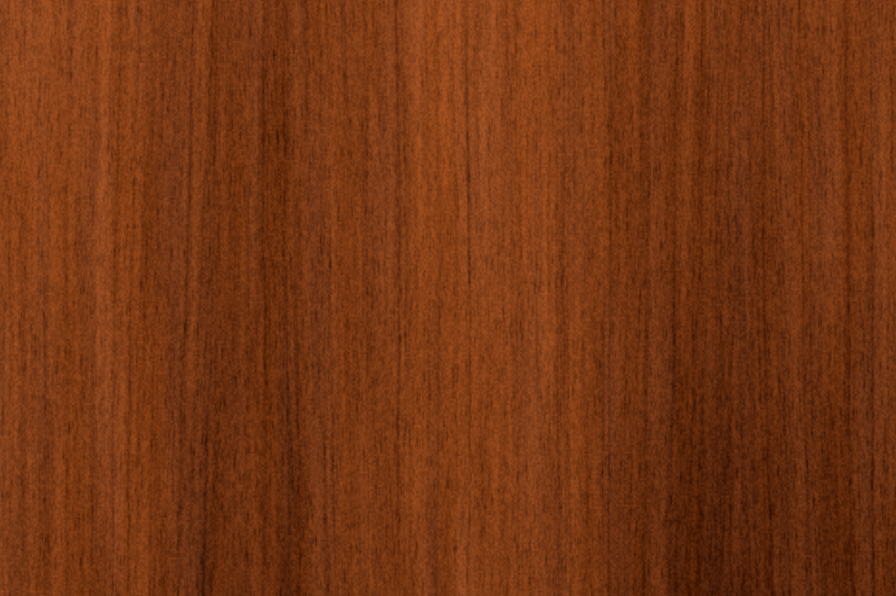
Reproduce this texture procedurally as a Shadertoy shader.

```glsl
// Reddish walnut veneer: vertical grain, two arched hearts, dark growth lines and short pores.

const vec3 DARK_BROWN = vec3(0.335, 0.138, 0.038);
const vec3 WARM_AMBER = vec3(0.560, 0.272, 0.108);
const vec3 DUSTY_SHEEN = vec3(0.006, 0.010, 0.018);

float hash(vec2 p) {
    vec3 q = fract(vec3(p.xyx) * 0.1031);
    q += dot(q, q.yzx + 33.33);
    return fract((q.x + q.y) * q.z);
}

// Smooth value noise, from -1 to 1
float softNoise(vec2 p) {
    vec2 cell = floor(p), f = fract(p);
    f = f * f * (3.0 - 2.0 * f);
    float low = mix(hash(cell), hash(cell + vec2(1, 0)), f.x);
    float high = mix(hash(cell + vec2(0, 1)), hash(cell + vec2(1, 1)), f.x);
    return 2.0 * mix(low, high, f.y) - 1.0;
}

float bell(float x, float center, float width) {
    float d = (x - center) / width;
    return exp(-d * d);
}

// One-dimensional cellular noise: irregular lines of varying strength
float growthLines(float x, float width, float seed) {
    float id = floor(x), ink = 0.0;
    for (int i = -1; i <= 1; i++) {
        float n = id + float(i);
        float center = n + 0.1 + 0.8 * hash(vec2(n, seed));
        float strength = hash(vec2(n, seed + 7.0));
        ink = max(ink, strength * bell(x, center, width));
    }
    return ink;
}

// Cellular noise in stretched cells: short vertical dashes
float pores(vec2 p, float seed) {
    vec2 cell = floor(p);
    float ink = 0.0;
    for (int j = -1; j <= 1; j++) {
        for (int i = -1; i <= 1; i++) {
            vec2 n = cell + vec2(i, j);
            vec2 center = n + vec2(hash(n + seed), hash(n + seed + 19.0));
            float strength = smoothstep(0.35, 1.0, hash(n + seed + 41.0));
            vec2 d = (p - center) / vec2(0.28, 0.42);
            ink = max(ink, strength * exp(-dot(d, d)));
        }
    }
    return ink;
}

// Layered sines that make the grain drift sideways
float sway(vec2 p) {
    return 0.004 * sin(2.3 * p.y + 5.0 * p.x)
         + 0.0015 * sin(7.1 * p.y + 17.0 * p.x + 1.3)
         + 0.0006 * sin(23.0 * p.y + 41.0 * p.x);
}

// Lines near a heart spread apart toward the bottom
float spread(vec2 p, float heart, float width) {
    return (p.x - heart) * 0.3 * (0.6 - p.y) * bell(p.x, heart, width);
}

// Narrow arches that close around a heart
float arches(vec2 p, float heart, float seed) {
    float r = length(vec2(p.x - heart, 0.012)) + 0.045 * p.y;
    r += 0.0015 * softNoise(p * vec2(30.0, 6.0) + seed);
    return growthLines(r * 62.0, 0.13, seed) * bell(p.x, heart, 0.085);
}

// Broad light and dark zones across the board
float broadTone(vec2 uv) {
    float tone = 0.74 + 0.32 * (uv.y - 0.5);
    tone -= 0.38 * bell(uv.x, 0.275, 0.10);
    tone -= 0.40 * bell(uv.x, 0.83, 0.13);
    tone += 0.14 * bell(uv.x, 0.52, 0.10);
    tone += 0.06 * bell(uv.x, 0.06, 0.10);
    tone -= 0.27 * smoothstep(0.5, 1.0, uv.x) * smoothstep(0.7, 0.0, uv.y);
    tone -= 0.12 * smoothstep(0.86, 1.0, uv.x);
    return tone;
}

void mainImage(out vec4 fragColor, in vec2 fragCoord) {
    vec2 uv = fragCoord / iResolution.xy;
    vec2 p = fragCoord / iResolution.y;
    float aspect = iResolution.x / iResolution.y;
    float leftHeart = 0.275 * aspect, rightHeart = 0.825 * aspect;

    // Grain coordinate follows the drift and the hearts
    float grain = p.x + sway(p) - spread(p, leftHeart, 0.16) - spread(p, rightHeart, 0.16);

    // Streaks from wide to hair-thin
    float tone = broadTone(uv);
    tone += 0.12 * softNoise(vec2(grain * 19.0 + 4.0, p.y * 0.7));
    tone += 0.12 * softNoise(vec2(grain * 52.0 + 9.0, p.y * 1.3));
    tone += 0.17 * softNoise(vec2(grain * 140.0 + 31.0, p.y * 5.0));

    // Growth lines and arches
    float broken = 0.75 + 0.25 * softNoise(vec2(grain * 60.0, p.y * 14.0));
    tone -= 0.36 * broken * growthLines(grain * 29.0, 0.08, 3.0);
    tone -= 0.24 * broken * growthLines(grain * 64.0, 0.14, 11.0);
    tone -= 0.30 * (arches(p, leftHeart, 23.0) + arches(p, rightHeart, 37.0));

    // Pores and fine surface grain
    float speckle = softNoise(p * vec2(310.0, 270.0));
    tone -= 0.40 * pores(vec2(grain * 135.0, p.y * 34.0), 5.0);
    tone -= 0.24 * pores(vec2(grain * 190.0, p.y * 70.0), 73.0);
    tone += 0.22 * speckle;
    tone += 0.10 * softNoise(p * vec2(190.0, 120.0) + 57.0);

    // Dark to amber, with a faint dusty sheen in wide patches
    vec3 wood = mix(DARK_BROWN, WARM_AMBER, clamp(tone + 0.08, -0.5, 1.35));
    wood += DUSTY_SHEEN * softNoise(vec2(grain * 40.0, p.y * 3.0) + 83.0);
    fragColor = vec4(wood, 1.0);
}
```
